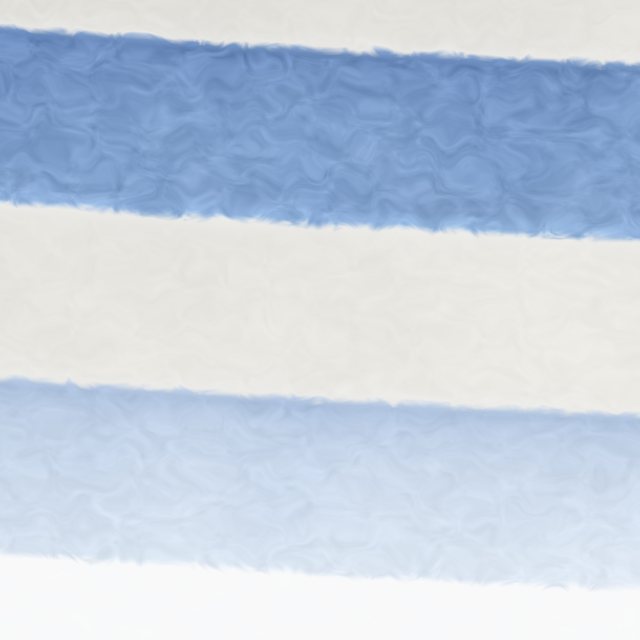
Give the GLSL for this pattern, as a WebGL 1 fragment shader.

```glsl
precision highp float;
// Soft woven fabric: sloping blue, cream and pale blue stripes with fuzzy fibre edges.

uniform vec2 u_resolution;

#define FIRST_EDGE 0.043
#define STRIPE_WIDTH 0.2735
#define SLOPE 0.075
#define BEND 0.018
#define EDGE_SOFT 0.0075
#define EDGE_FUZZ 0.016
#define FIBRE_SCALE 65.0
#define DEEP_BLUE vec3(0.425, 0.555, 0.755)
#define MID_BLUE vec3(0.525, 0.650, 0.815)
#define PALE_BLUE vec3(0.800, 0.855, 0.925)
#define CREAM vec3(0.905, 0.902, 0.882)
#define WHITE vec3(0.975, 0.977, 0.980)

float hash(vec2 p) {
  vec3 q = fract(vec3(p.xyx) * 0.1031);
  q += dot(q, q.yzx + 33.33);
  return fract((q.x + q.y) * q.z);
}

float valueNoise(vec2 p) {
  vec2 cell = floor(p);
  vec2 f = fract(p);
  f = f * f * (3.0 - 2.0 * f);
  float low = mix(hash(cell), hash(cell + vec2(1.0, 0.0)), f.x);
  float high = mix(hash(cell + vec2(0.0, 1.0)), hash(cell + vec2(1.0, 1.0)), f.x);
  return mix(low, high, f.y);
}

// Centred noise summed over octaves, turned a little each time
float fractalNoise(vec2 p) {
  float sum = 0.0;
  float weight = 0.5;
  for (int i = 0; i < 4; i++) {
    sum += weight * (valueNoise(p) - 0.5);
    p = mat2(1.6, 0.5, -0.5, 1.6) * p + 17.3;
    weight *= 0.6;
  }
  return sum;
}

// Short tangled threads, drawn out along the stripes
float fibres(vec2 p) {
  vec2 warp = vec2(valueNoise(p * 30.0), valueNoise(p * 30.0 + 41.0)) - 0.5;
  return fractalNoise(p * vec2(0.6, 1.1) * FIBRE_SCALE + warp * 2.5);
}

float pastEdge(float depth, float index) {
  return smoothstep(-EDGE_SOFT, EDGE_SOFT, depth - index * STRIPE_WIDTH);
}

void main() {
  vec2 uv = gl_FragCoord.xy / u_resolution;

  // Depth below the first edge, following the bowed slope
  float depth = 1.0 - uv.y - FIRST_EDGE - SLOPE * uv.x + BEND * uv.x * uv.x;
  vec2 cloth = vec2(uv.x, depth) + 3.0;
  float thread = fibres(cloth);
  float cloud = fractalNoise(cloth * 7.0);
  float fuzzy = depth + EDGE_FUZZ * thread + 0.004 * cloud;

  // Shade of each stripe, fading to the lower right
  float blueFade = clamp(0.1 + 2.4 * depth + 0.4 * uv.x + 0.8 * cloud, 0.0, 1.0);
  vec3 blue = mix(DEEP_BLUE, MID_BLUE, blueFade) + 0.15 * thread;
  float paleDepth = depth / STRIPE_WIDTH - 2.0;
  float paleFade = paleDepth + 0.25 * uv.x - 0.55 + 0.4 * cloud;
  vec3 pale = PALE_BLUE + vec3(0.11, 0.085, 0.045) * paleFade + 0.075 * thread;
  vec3 cream = CREAM + 0.035 * thread + 0.02 * cloud;
  cream += 0.02 * (uv.x - 0.5) + 0.025 * clamp(depth * 2.0 - 0.6, -1.0, 0.3);

  // Bleached nap on the cream beside each edge
  float edgeDistance = abs(fract(fuzzy / STRIPE_WIDTH + 0.5) - 0.5) * STRIPE_WIDTH;
  cream = mix(cream, vec3(0.945), 0.65 * exp(-edgeDistance * 75.0));

  // Blue stripe: darker upper rim, lighter lower rim
  blue -= 0.045 * exp(-abs(fuzzy - 0.012) * 90.0);
  float lowerRim = smoothstep(0.035, 0.0, STRIPE_WIDTH - fuzzy);
  blue += vec3(0.055, 0.065, 0.060) * lowerRim;
  pale -= vec3(0.075, 0.060, 0.035) * exp(-abs(paleDepth - 0.05) * 9.0);

  // Stack the stripes from top to bottom
  vec3 color = mix(cream, blue, pastEdge(fuzzy, 0.0));
  color = mix(color, cream, pastEdge(fuzzy, 1.0));
  color = mix(color, pale, pastEdge(fuzzy, 2.0));
  color = mix(color, WHITE + 0.006 * thread, pastEdge(fuzzy, 3.0));
  gl_FragColor = vec4(clamp(color, 0.0, 1.0), 1.0);
}
```
